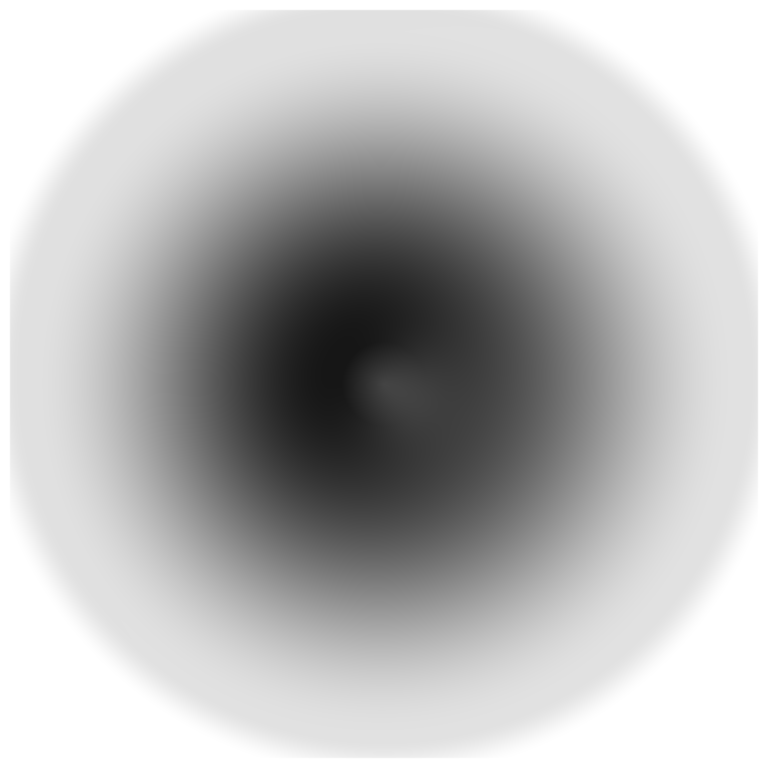
Give the GLSL for this background, as a Shadertoy shader.

```glsl
const float PAPER = 1.0;
const float INK = 0.085;
const float RIM = 0.88;

// Radial ramp from the dark core to the pale rim
float radialTone(float radius, float inner, float outer) {
    return mix(INK, RIM, smoothstep(inner, outer, radius));
}

// One broad angular lobe, 1 along the heading and 0 opposite it
float angularLobe(float angle, float heading, float sharpness) {
    return pow(0.5 + 0.5 * cos(angle - heading), sharpness);
}

// Soft light fan that closes into a point at the centre
float lightFan(float radius, float lobe, float spread) {
    float fan = mix(1.0, lobe, clamp(radius / 0.055, 0.0, 1.0));
    float falloff = radius / spread;
    return 0.18 * fan * exp(-falloff * falloff);
}

// Coverage of a centred square with smooth sides
float squareMask(vec2 p, float halfSize, float blur) {
    float d = max(abs(p.x), abs(p.y)) - halfSize;
    return 1.0 - smoothstep(-blur, blur, d);
}

// Coverage of a disc with a soft rim
float discMask(float radius, float edge, float blur) {
    return 1.0 - smoothstep(edge - blur, edge + blur, radius);
}

void mainImage(out vec4 fragColor, in vec2 fragCoord) {
    vec2 p = fragCoord / iResolution.xy - 0.5;
    float radius = length(p);
    float angle = radius > 0.0 ? atan(p.y, p.x) : 0.0;

    // Shaded disc
    float lobe = angularLobe(angle, -0.45, 1.5);
    float tone = radialTone(radius, 0.07, 0.46) + lightFan(radius, lobe, 0.22);

    // Rim, slightly wider towards the top, trimmed by the frame
    float edge = 0.502 + 0.012 * sin(angle);
    float pixel = 1.0 / min(iResolution.x, iResolution.y);
    float mask = discMask(radius, edge, 0.026) * squareMask(p, 0.487, pixel);

    fragColor = vec4(vec3(mix(PAPER, tone, mask)), 1.0);
}
```
